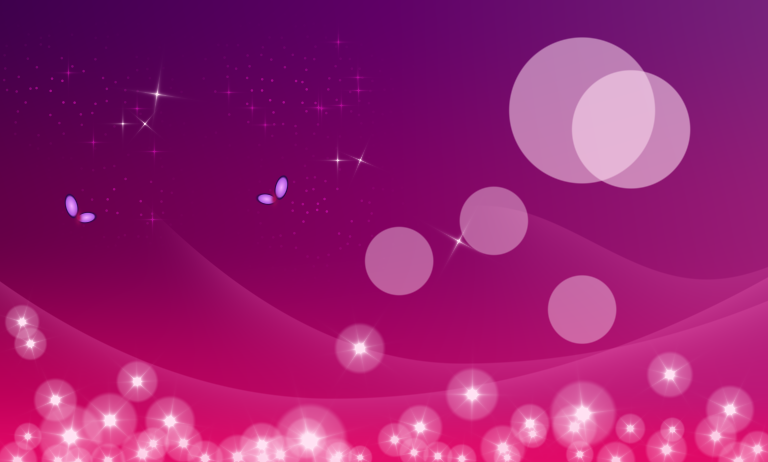
A Shadertoy shader for this background:

```glsl
const float WIDTH = 1.662;
const vec3 PALE = vec3(1, .88, .95);
const vec3 SILK = vec3(.92, .38, .7);
const vec3 MAGENTA = vec3(.78, .06, .66);

// Notable glowing stars: centre and halo radius
const vec3 STARS[16] = vec3[16](
    vec3(.048, .303, .04), vec3(.066, .256, .038), vec3(.297, .174, .048), vec3(.368, .088, .058),
    vec3(.12, .134, .05), vec3(.779, .246, .058), vec3(1.022, .146, .061), vec3(1.45, .189, .053),
    vec3(1.58, .113, .056), vec3(1.262, .104, .077), vec3(1.147, .083, .046), vec3(.909, .075, .052),
    vec3(.671, .045, .086), vec3(.238, .09, .064), vec3(.152, .055, .075), vec3(.567, .037, .052));

float hash(vec2 p) {
    vec3 q = fract(p.xyx * .1031);
    q += dot(q, q.yzx + 33.33);
    return fract((q.x + q.y) * q.z);
}

vec2 rotate(vec2 p, float a) {
    return vec2(cos(a) * p.x - sin(a) * p.y, sin(a) * p.x + cos(a) * p.y);
}

vec3 blend3(vec3 a, vec3 b, vec3 c, float t) {
    return mix(mix(a, b, clamp(t * 2., 0., 1.)), c, clamp(t * 2. - 1., 0., 1.));
}

vec3 backdrop(vec2 p) {
    float u = p.x / WIDTH;
    vec3 top = blend3(vec3(.24, 0, .3), vec3(.37, 0, .4), vec3(.46, .13, .48), u);
    vec3 middle = blend3(vec3(.4, 0, .28), vec3(.52, 0, .38), vec3(.6, .11, .46), u);
    vec3 low = blend3(vec3(.75, 0, .35), vec3(.72, .02, .39), vec3(.74, .08, .46), u);
    vec3 color = mix(low, middle, smoothstep(.1, .52, p.y));
    color = mix(color, top, smoothstep(.45, 1.05, p.y));
    return mix(vec3(.88, .03, .4), color, smoothstep(0., .17, p.y));
}

// Parabola with its own steepness on each side
float valley(float x, vec2 lowest, float left, float right) {
    float d = x - lowest.x;
    return lowest.y + (d < 0. ? left : right) * d * d;
}

// Crisp upper edge that fades out downward
float ribbon(float y, float edge, float depth, float aa) {
    float d = edge - y;
    return smoothstep(-aa, aa, d) * exp(-max(d, 0.) / depth);
}

vec3 paintDisc(vec3 color, vec2 p, float radius, float alpha, float aa) {
    return mix(color, PALE, alpha * (1. - smoothstep(-aa, aa, length(p) - radius)));
}

float twinkle(vec2 p, float size, float angle) {
    vec2 q = abs(rotate(p, angle)) / size;
    return min(exp(-q.x * 3. - q.y * 22.) + exp(-q.y * 3. - q.x * 22.), 1.);
}

float glowStar(vec2 p, float radius, float angle) {
    float d = length(p) / radius;
    float halo = (1. - smoothstep(.82, 1., d)) * (.2 + .24 * max(1. - d, 0.));
    float rays = twinkle(p, radius * 1.1, angle) + .6 * twinkle(p, radius, angle + .8);
    return min(halo + .7 * exp(-d * d * 22.) + .7 * rays, 1.);
}

// Scattered specks, one candidate per cell
float specks(vec2 p, float cell, float amount) {
    vec2 id = floor(p / cell);
    vec2 spot = .25 + .5 * vec2(hash(id + 3.), hash(id + 20.));
    float d = length(fract(p / cell) - spot);
    return step(hash(id + 44.), amount) * (1. - smoothstep(.05, .17, d));
}

float cluster(vec2 p, vec2 center, vec2 spread) {
    vec2 q = (p - center) / spread;
    return exp(-dot(q, q));
}

vec3 paintWing(vec3 color, vec2 p, vec2 radii, float angle, float aa) {
    float d = length(rotate(p, angle) / radii), soft = aa / radii.y;
    vec3 tint = mix(vec3(.95, .65, 1), vec3(.62, .25, .85), d);
    tint = mix(tint, vec3(.2, .03, .3), smoothstep(.72, .95, d));
    return mix(color, tint, 1. - smoothstep(1. - soft, 1. + soft, d));
}

vec3 paintButterfly(vec3 color, vec2 p, float aa) {
    color = paintWing(color, p - vec2(.02, -.006), vec2(.022, .012), -.15, aa);
    color = paintWing(color, p + vec2(.012, -.019), vec2(.014, .027), -.25, aa);
    return mix(color, vec3(.65, .05, .35), cluster(p, vec2(.003, -.006), vec2(.006, .012)));
}

void mainImage(out vec4 fragColor, in vec2 fragCoord) {
    vec2 p = fragCoord / iResolution.y;
    float aa = 1. / iResolution.y;
    vec3 color = backdrop(p);

    // Flowing silk
    float veil = .475 + .08 * cos(6.41 * (p.x - 1.04));
    color = mix(color, SILK, .2 * smoothstep(.98, 1.2, p.x) * ribbon(p.y, veil, .1, aa));
    float fold = valley(p.x, vec2(1, .213), .74, .31);
    color = mix(color, SILK, .27 * smoothstep(.28, .55, p.x) * ribbon(p.y, fold, .07, aa));
    float sweep = valley(p.x, vec2(.72, .137), .49, .296);
    color = mix(color, SILK, .3 * ribbon(p.y, sweep, .06, aa));

    // Magenta dust
    float dust = cluster(p, vec2(.14, .8), vec2(.13, .08)) + cluster(p, vec2(.61, .8), vec2(.14, .08))
        + cluster(p, vec2(.27, .57), vec2(.08, .06)) + cluster(p, vec2(.7, .54), vec2(.1, .08));
    color = mix(color, MAGENTA, .75 * min(dust, 1.) * specks(p, .024, .5));
    for (int i = 0; i < 14; i++) {
        vec2 spot = vec2(hash(vec2(i, 2)) * .78, .48 + .5 * hash(vec2(i, 7)));
        color = mix(color, MAGENTA, .8 * twinkle(p - spot, .03, 0.));
    }

    // Translucent discs
    color = paintDisc(color, p - vec2(1.26, .761), .158, .52, aa);
    color = paintDisc(color, p - vec2(1.366, .72), .128, .55, aa);
    color = paintDisc(color, p - vec2(1.069, .522), .074, .41, aa);
    color = paintDisc(color, p - vec2(.864, .435), .074, .41, aa);
    color = paintDisc(color, p - vec2(1.26, .33), .074, .41, aa);

    // Butterflies, the second mirrored
    color = paintButterfly(color, p - vec2(.167, .535), aa);
    color = paintButterfly(color, vec2(.597 - p.x, p.y - .575), aa);

    // Pale twinkles: two large, two small pairs
    float shine = twinkle(p - vec2(.34, .796), .055, .15) + twinkle(p - vec2(.993, .478), .055, .5);
    for (float i = 0.; i < 2.; i++)
        shine += twinkle(p - vec2(.266 + .048 * i, .732), .03, .7 * i)
            + twinkle(p - vec2(.731 + .049 * i, .653), .033, .4 * i);
    color = mix(color, PALE, min(shine, 1.));

    // Glowing stars, then a dense scatter along the bottom
    for (int i = 0; i < 16; i++)
        color = mix(color, PALE, glowStar(p - STARS[i].xy, STARS[i].z, .3 + float(i)));
    for (int i = 0; i < 32; i++) {
        float h = hash(vec2(i, 31)), k = hash(vec2(i, 53));
        vec2 spot = vec2((float(i) + h) / 32. * WIDTH, .085 * k * k);
        color = mix(color, PALE, .9 * glowStar(p - spot, .028 + .026 * h, k * 6.));
    }
    fragColor = vec4(color, 1);
}
```
